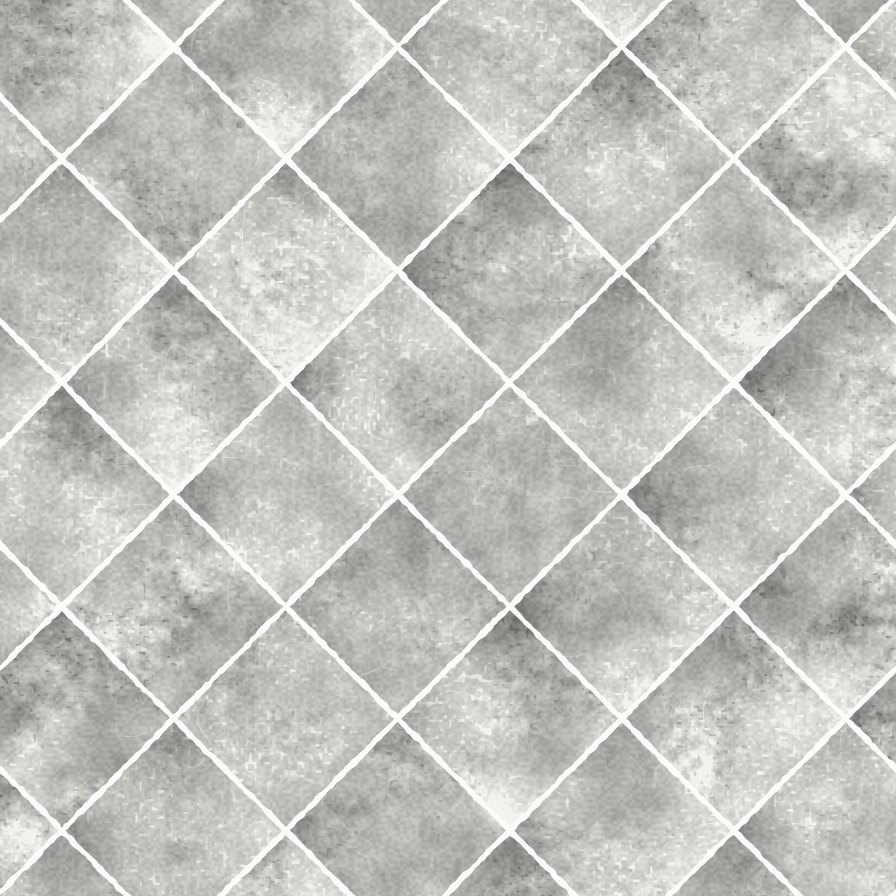
This texture is drawn by a Shadertoy shader. Its source:

```glsl
// Diagonal floor of worn grey stone tiles, four diamonds across and four down,
// parted by thin white grout with ragged edges. Each tile gets its own patch
// of layered noise for clouds, grit, chips and scratches, and its own smudges.

const float REPEATS = 4.0;                   // diamonds along each canvas side
const vec2 GRID_SHIFT = vec2(0.568, -0.016); // grid origin, in tile sides
const float GROUT_HALF = 0.0175;             // half line width, in tile sides
const vec3 STONE_TINT = vec3(1.0, 1.0, 0.985);
const vec3 GROUT_COLOR = vec3(0.985);

float hash(vec2 p) {
    return fract(sin(dot(p, vec2(127.1, 311.7))) * 43758.5453);
}

float valueNoise(vec2 p) {
    vec2 i = floor(p), f = fract(p);
    f = f * f * (3.0 - 2.0 * f);
    float low = mix(hash(i), hash(i + vec2(1, 0)), f.x);
    float high = mix(hash(i + vec2(0, 1)), hash(i + vec2(1, 1)), f.x);
    return mix(low, high, f.y);
}

float fbm(vec2 p) {
    float sum = 0.0, amp = 0.5333;
    for (int i = 0; i < 4; i++) {
        sum += amp * valueNoise(p);
        p = mat2(0.8, 0.6, -0.6, 0.8) * p * 2.03 + 3.7;
        amp *= 0.5;
    }
    return sum;
}

// Soft blot that fades with distance from a tile corner
float cornerBlot(vec2 f, vec2 corner, float reach) {
    float d = length(f - corner) / reach;
    return exp(-d * d);
}

// Broad shading: dark upper and left corners, pale lower and right ones
float smudges(vec2 f, vec2 tile, float breakup) {
    float top = cornerBlot(f, vec2(1, 0), 0.34) * hash(tile + 1.3);
    float left = cornerBlot(f, vec2(0, 0), 0.28) * hash(tile + 2.7);
    float right = cornerBlot(f, vec2(1, 1), 0.40) * hash(tile + 4.1);
    float bottom = cornerBlot(f, vec2(0, 1), 0.42) * hash(tile + 5.9);
    return (0.11 * (right + bottom) - 0.22 * (top + left)) * (0.4 + 1.2 * breakup);
}

// Thin broken scratches along the contours of a noise field
float scratches(vec2 p) {
    float line = 1.0 - smoothstep(0.0, 0.022, abs(valueNoise(p * 5.0) - 0.5));
    return line * smoothstep(0.52, 0.72, valueNoise(p * 8.0 + 31.0));
}

float stoneTone(vec2 p, vec2 f, vec2 tile) {
    float wear = hash(tile + 8.3);
    float cloud = fbm(p * 2.1);
    float grit = fbm(p * 15.0 + 9.0);
    float grain = valueNoise(p * 52.0);
    float rough = smoothstep(0.42, 0.65, fbm(p * 2.7 + 17.0)) * (0.35 + 0.65 * wear);

    float tone = 0.745 + 0.03 * (hash(tile + 6.2) - 0.5);
    tone += (0.30 + 0.20 * wear) * (cloud - 0.5);
    tone += smudges(f, tile, cloud);
    tone += (0.10 + 0.30 * rough) * (grit - 0.5) + 0.10 * (grain - 0.5);

    // Pale chips gather on light ground, dark pits on rough ground
    float chip = smoothstep(0.70, 0.88, valueNoise(p * 36.0 + 5.0));
    float pit = smoothstep(0.74, 0.90, valueNoise(p * 40.0 + 23.0));
    tone += 0.12 * chip * smoothstep(0.42, 0.66, cloud);
    tone -= 0.16 * pit * rough;
    tone += 0.07 * scratches(p);
    return clamp(tone, 0.42, 0.95);
}

// Grout coverage: distance to the tile border, made ragged by noise
float groutMask(vec2 f, vec2 p, float pixel) {
    vec2 border = min(f, 1.0 - f);
    float ragged = 0.014 * (valueNoise(p * 28.0) - 0.5);
    float d = min(border.x, border.y) - GROUT_HALF - ragged;
    return 1.0 - smoothstep(-0.6 * pixel, 0.6 * pixel, d);
}

void mainImage(out vec4 fragColor, in vec2 fragCoord) {
    vec2 uv = fragCoord / iResolution.y;

    // Diagonal grid: one unit is one tile side
    vec2 grid = REPEATS * vec2(uv.x + uv.y, uv.x - uv.y) - GRID_SHIFT;
    vec2 tile = floor(grid), f = fract(grid);

    // Upright coordinates in tile sides, moved to a fresh patch per tile
    float scale = REPEATS * sqrt(2.0);
    vec2 upright = uv * scale;
    vec2 patchShift = 40.0 * vec2(hash(tile), hash(tile + 3.5));

    vec3 stone = STONE_TINT * stoneTone(upright + patchShift, f, tile);
    float grout = groutMask(f, upright, scale / iResolution.y);
    fragColor = vec4(mix(stone, GROUT_COLOR, grout), 1.0);
}
```
